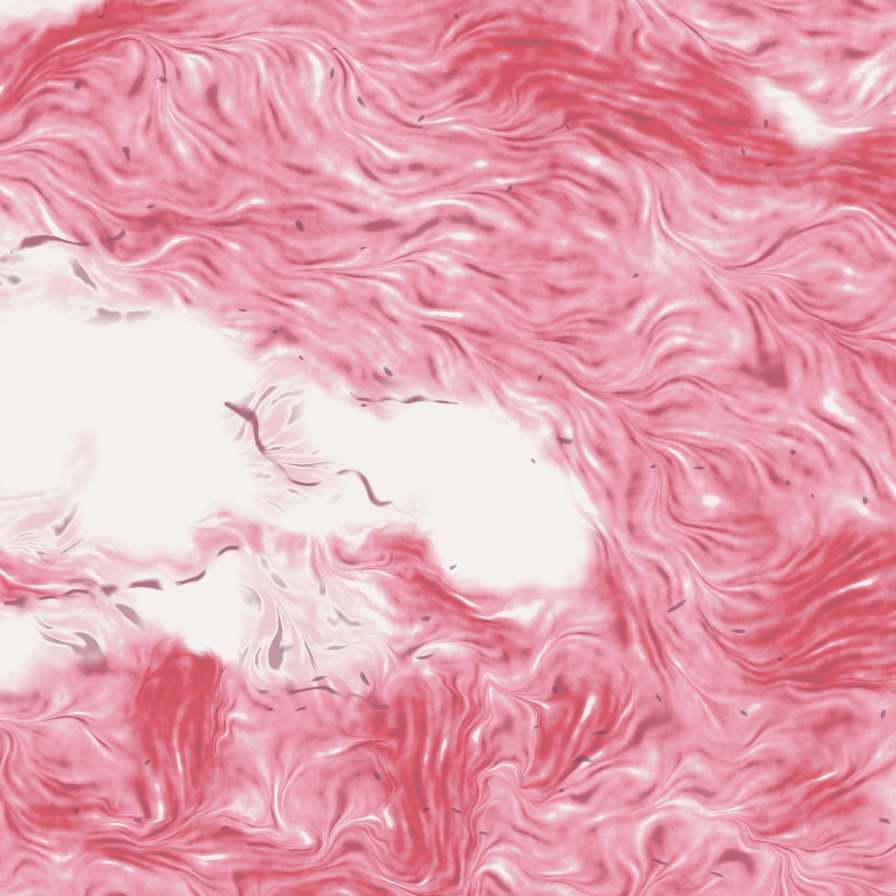
A three.js fragment shader for this texture:

```glsl
// Draws a stained tissue section: wavy pink fibres, red muscle bundles and pale open gaps.
varying vec2 vUv;

const vec3 CRIMSON = vec3(0.86, 0.36, 0.42);
const vec3 ROSE = vec3(0.87, 0.48, 0.56);
const vec3 PINK = vec3(0.91, 0.59, 0.66);
const vec3 BLUSH = vec3(0.93, 0.67, 0.74);
const vec3 PALE = vec3(0.93, 0.79, 0.82);
const vec3 GLASS = vec3(0.96, 0.94, 0.94);
const vec3 MAUVE = vec3(0.64, 0.36, 0.45);
const vec3 NUCLEUS = vec3(0.48, 0.26, 0.38);

float saturate1(float x) { return clamp(x, 0.0, 1.0); }

float hash(vec2 p) { return fract(sin(dot(p, vec2(127.1, 311.7))) * 43758.5); }

float slope(vec2 cell, vec2 offset) {
  float a = 6.2832 * hash(cell);
  return dot(vec2(cos(a), sin(a)), offset);
}

// Gradient noise, centred on zero
float noise(vec2 p) {
  vec2 i = floor(p), f = fract(p), e = vec2(1.0, 0.0);
  vec2 u = f * f * f * (f * (f * 6.0 - 15.0) + 10.0);
  return mix(mix(slope(i, f), slope(i + e.xy, f - e.xy), u.x),
             mix(slope(i + e.yx, f - e.yx), slope(i + e.xx, f - e.xx), u.x), u.y);
}

vec2 warp(vec2 p, float freq, float amount) {
  return p + amount * vec2(noise(p * freq + 3.7), noise(p * freq + 41.3));
}

// Approximate signed distance to a tilted ellipse
float ellipse(vec2 p, vec2 centre, vec2 radius, float angle) {
  vec2 d = p - centre;
  float c = cos(angle), s = sin(angle);
  vec2 q = vec2(c * d.x + s * d.y, c * d.y - s * d.x);
  return (length(q / radius) - 1.0) * min(radius.x, radius.y);
}

// Adds a muscle bundle and turns the fibre heading along it
void addBundle(inout float muscle, inout float heading, vec2 p, vec2 centre, vec2 radius, float angle) {
  float m = smoothstep(0.022, -0.022, ellipse(p, centre, radius, angle));
  muscle = max(muscle, m);
  heading = mix(heading, angle, m);
}

float strand(vec2 p, vec2 a, vec2 b, float width) {
  vec2 ab = b - a;
  float t = saturate1(dot(p - a, ab) / dot(ab, ab));
  return smoothstep(width, width * 0.25, length(p - a - ab * t));
}

// Noise smeared along a wandering flow, giving fine fibres
float fibres(vec2 p, float heading, float waviness) {
  float sum = 0.0;
  for (int i = 0; i < 12; i++) {
    float a = heading + waviness * (2.2 * noise(p * 5.0) + 1.5 * noise(p * 16.0 + 9.0));
    p += 0.004 * vec2(cos(a), sin(a));
    sum += noise(p * 95.0) + 0.5 * noise(p * 38.0 + 17.0);
  }
  return sum / 12.0;
}

float gaps(vec2 p) {
  float d = ellipse(p, vec2(0.07, 0.55), vec2(0.23, 0.16), -0.25);
  d = min(d, ellipse(p, vec2(0.30, 0.50), vec2(0.19, 0.085), -0.30));
  d = min(d, ellipse(p, vec2(0.535, 0.45), vec2(0.15, 0.085), -0.75));
  d = min(d, ellipse(p, vec2(0.27, 0.315), vec2(0.15, 0.055), -0.20));
  d = min(d, ellipse(p, vec2(0.04, 0.29), vec2(0.13, 0.035), 0.15));
  d = min(d, ellipse(p, vec2(0.0, 1.0), vec2(0.16, 0.035), 0.30));
  return min(d, ellipse(p, vec2(0.90, 0.872), vec2(0.065, 0.016), -0.20));
}

vec3 stain(float level) {
  vec3 c = mix(CRIMSON * 0.94, CRIMSON, saturate1(level));
  c = mix(c, ROSE, saturate1(level - 1.0));
  c = mix(c, PINK, saturate1(level - 2.0));
  c = mix(c, BLUSH, saturate1(level - 3.0));
  c = mix(c, PALE, saturate1(level - 4.0));
  return mix(c, GLASS, saturate1(level - 5.0));
}

// Scattered dark cell nuclei
float nuclei(vec2 p, float count) {
  vec2 cell = floor(p * count);
  vec2 centre = 0.3 + 0.4 * vec2(hash(cell + 5.0), hash(cell + 23.0));
  float d = length((fract(p * count) - centre) * vec2(0.8, 1.2));
  return smoothstep(0.13, 0.05, d) * step(0.91, hash(cell));
}

void main() {
  vec2 p = vUv;
  vec2 q = warp(warp(p, 9.0, 0.045), 32.0, 0.016);

  // Muscle bundles
  float muscle = 0.0, heading = -0.3;
  addBundle(muscle, heading, q, vec2(0.80, 0.87), vec2(0.32, 0.06), -0.30);
  addBundle(muscle, heading, q, vec2(0.12, 0.96), vec2(0.15, 0.03), 0.35);
  addBundle(muscle, heading, q, vec2(0.95, 0.31), vec2(0.15, 0.075), 0.35);
  addBundle(muscle, heading, q, vec2(0.20, 0.05), vec2(0.20, 0.05), -0.30);
  addBundle(muscle, heading, q, vec2(0.20, 0.18), vec2(0.11, 0.06), 1.45);
  addBundle(muscle, heading, q, vec2(0.48, 0.12), vec2(0.15, 0.065), 1.65);
  addBundle(muscle, heading, q, vec2(0.64, 0.17), vec2(0.09, 0.045), 1.10);
  addBundle(muscle, heading, q, vec2(0.90, 0.09), vec2(0.05, 0.04), 0.30);
  addBundle(muscle, heading, q, vec2(0.02, 0.365), vec2(0.035, 0.03), 0.0);
  addBundle(muscle, heading, q, vec2(0.47, 0.365), vec2(0.12, 0.025), -0.75);
  addBundle(muscle, heading, q, vec2(0.72, 0.31), vec2(0.07, 0.03), -1.10);

  // Fibrous tissue, paler beside the gaps
  float waviness = mix(mix(1.7, 1.0, smoothstep(0.2, 0.5, p.y)), 0.35, muscle);
  float fibre = fibres(p, heading, waviness);
  float gap = gaps(q);
  float tone = 0.66 + 1.6 * fibre + 0.35 * noise(p * 6.0) + 0.08 * noise(p * 210.0);
  tone += 0.22 * smoothstep(0.07, 0.0, gap) * (1.0 - muscle) - 0.36 * muscle;
  vec3 color = stain(tone * 5.0);
  color = mix(color, MAUVE, 0.55 * smoothstep(-0.11, -0.27, fibre));
  color = mix(color, GLASS, 0.9 * smoothstep(0.19, 0.29, fibre));

  // Open gaps holding faint films and threads
  float film = smoothstep(0.02, 0.3, noise(p * 8.0 + 2.0)) * smoothstep(0.5, 0.38, p.x);
  vec3 open = mix(GLASS, PALE, film * smoothstep(-0.12, 0.12, fibre));
  open = mix(open, MAUVE, 0.6 * film * smoothstep(-0.07, -0.2, fibre));
  color = mix(color, open, smoothstep(0.012, -0.012, gap + 0.03 * fibre));

  // Loose strands and nuclei
  float thread = strand(q, vec2(0.0, 0.705), vec2(0.14, 0.74), 0.005);
  thread = max(thread, strand(q, vec2(0.26, 0.53), vec2(0.42, 0.44), 0.004));
  thread = max(thread, strand(q, vec2(0.39, 0.57), vec2(0.50, 0.56), 0.005));
  thread = max(thread, strand(q, vec2(0.0, 0.33), vec2(0.27, 0.38), 0.005));
  thread = max(thread, strand(q, vec2(0.30, 0.25), vec2(0.43, 0.22), 0.004));
  color = mix(color, MAUVE, 0.85 * thread * smoothstep(-0.3, 0.1, noise(p * 40.0)));
  color = mix(color, NUCLEUS, 0.6 * nuclei(q, 26.0) * smoothstep(-0.05, 0.0, gap));

  gl_FragColor = vec4(color, 1.0);
}
```
